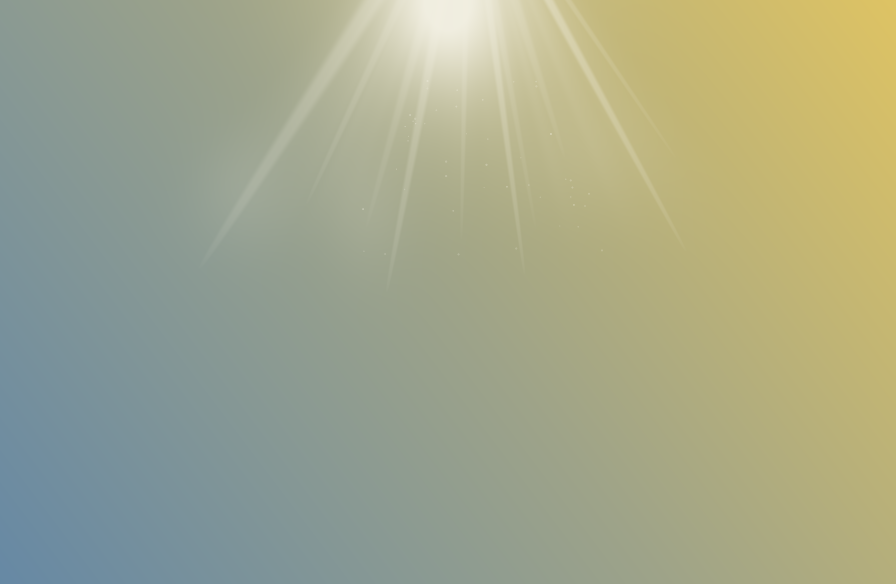
This background is drawn by a Shadertoy shader. Its source:

```glsl
// A slanted blue to gold gradient, lit from above the top edge by a white glow.
// Beams fan out of one hidden apex: each is a slope, reach, half width and
// strength. Soft haze and hashed dust specks fill the cone of light.

const int BEAM_COUNT = 10;
const vec4 BEAMS[BEAM_COUNT] = vec4[](
    vec4(-0.650, 0.46, 0.021, 0.27),
    vec4(-0.464, 0.35, 0.009, 0.20),
    vec4(-0.275, 0.39, 0.011, 0.17),
    vec4(-0.188, 0.50, 0.011, 0.31),
    vec4(-0.020, 0.41, 0.006, 0.19),
    vec4( 0.132, 0.47, 0.008, 0.33),
    vec4( 0.178, 0.39, 0.007, 0.16),
    vec4( 0.315, 0.27, 0.010, 0.18),
    vec4( 0.546, 0.43, 0.009, 0.36),
    vec4( 0.680, 0.27, 0.005, 0.18));

float hash(float n) {
    return fract(sin(n * 127.1) * 4375.85);
}

float noise(float x) {
    float cell = floor(x);
    float f = fract(x);
    return mix(hash(cell), hash(cell + 1.0), f * f * (3.0 - 2.0 * f));
}

float glow(vec2 p, vec2 center, vec2 radius) {
    vec2 q = (p - center) / radius;
    return exp(-dot(q, q));
}

vec3 background(vec2 uv) {
    float t = dot(uv, vec2(0.67, 0.33));
    vec3 blue = vec3(0.40, 0.535, 0.645);
    vec3 sage = vec3(0.62, 0.64, 0.535);
    vec3 gold = vec3(0.87, 0.765, 0.39);
    return t < 0.5 ? mix(blue, sage, t * 2.0) : mix(sage, gold, t * 2.0 - 1.0);
}

// Tapered streaks, brightest near the source
float beams(float slope, float apexDepth, float depth, float pixel) {
    float light = 0.0;
    for (int i = 0; i < BEAM_COUNT; i++) {
        vec4 beam = BEAMS[i];
        float remaining = clamp(1.0 - depth / beam.y, 0.0, 1.0);
        float halfWidth = beam.z * sqrt(remaining) + 0.6 * pixel;
        float offset = abs(slope - beam.x) * apexDepth / sqrt(1.0 + beam.x * beam.x);
        float profile = 1.0 - smoothstep(halfWidth * 0.25, halfWidth + 0.5 * pixel, offset);
        light += profile * beam.w * pow(remaining, 0.55);
    }
    return light;
}

// Tiny specks scattered in the cone
float dust(vec2 p, vec2 apex, float pixel) {
    float light = 0.0;
    for (int i = 0; i < 46; i++) {
        float id = float(i) + 1.0;
        float depth = mix(0.13, 0.44, hash(id * 1.37));
        float slope = mix(-0.32, 0.36, hash(id * 2.71 + 4.0));
        vec2 speck = vec2(apex.x + slope * (depth + apex.y), depth);
        float radius = mix(0.0008, 0.0019, hash(id * 3.19 + 9.0));
        float speckLight = 1.0 - smoothstep(radius - 0.5 * pixel, radius + 0.5 * pixel, length(p - speck));
        light += speckLight * mix(0.12, 0.4, hash(id + 17.0));
    }
    return light;
}

void mainImage(out vec4 fragColor, in vec2 fragCoord) {
    vec2 uv = fragCoord / iResolution.xy;
    float pixel = 1.0 / iResolution.y;

    // x from the middle, y as depth below the top edge
    vec2 p = vec2((fragCoord.x - 0.5 * iResolution.x) * pixel, 1.0 - uv.y);
    vec2 apex = vec2(0.036, 0.25);
    float apexDepth = p.y + apex.y;
    float slope = (p.x - apex.x) / apexDepth;

    // Soft cone and faint fine streaks
    float cone = 1.0 - smoothstep(0.45, 0.88, abs(slope + 0.04));
    float fade = 1.0 - smoothstep(0.0, 0.48, p.y);
    float haze = cone * fade * (0.13 + 0.10 * noise(slope * 26.0 + 40.0));

    // Wide patches where the beams spread out
    haze += 0.08 * glow(p, vec2(-0.35, 0.33), vec2(0.08, 0.10));
    haze += 0.09 * glow(p, vec2(-0.14, 0.36), vec2(0.07, 0.11));
    haze += 0.06 * glow(p, vec2(0.24, 0.27), vec2(0.12, 0.10));

    // Bright source at the top edge
    float source = 0.72 * glow(p, vec2(0.0), vec2(0.10, 0.14))
                 + 0.36 * glow(p, vec2(0.0), vec2(0.21, 0.19));

    float streaks = beams(slope, apexDepth, p.y, pixel);
    float dark = (1.0 - clamp(haze, 0.0, 1.0)) * (1.0 - clamp(source, 0.0, 0.96));
    dark *= (1.0 - clamp(streaks, 0.0, 0.6)) * (1.0 - clamp(dust(p, apex, pixel), 0.0, 0.5));

    vec3 color = mix(vec3(0.95, 0.94, 0.89), background(uv), dark);
    fragColor = vec4(color, 1.0);
}
```
